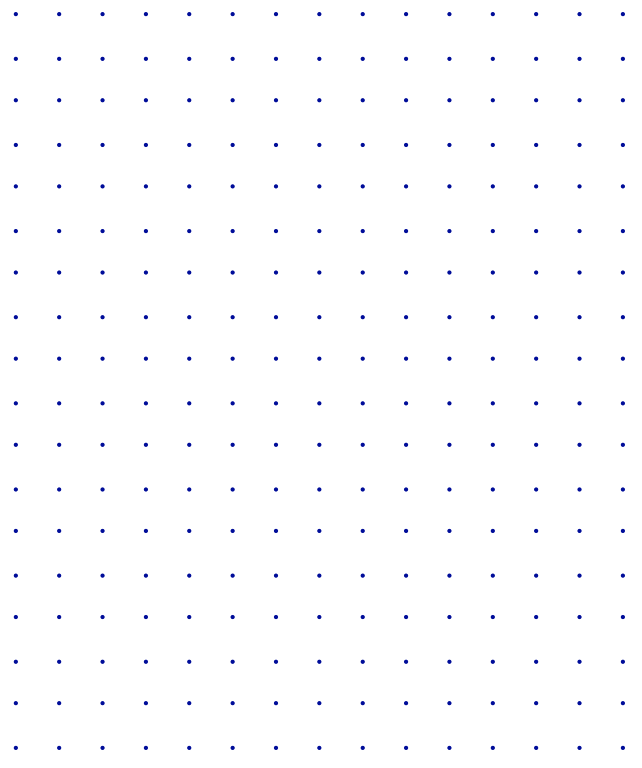
This pattern is drawn by a Shadertoy shader. Its source:

```glsl
// Grid of small navy dots on white, with rows drawn together in loose pairs.

// Signed offset to the nearest centre in an endless repeat
vec2 repeatCell(vec2 p, vec2 pitch) {
    return (fract(p / pitch + 0.5) - 0.5) * pitch;
}

// Distance to the nearest dot; each cell holds two mirrored rows
float dotDistance(vec2 p) {
    vec2 cell = repeatCell(p - vec2(0.0206, 0.0475), vec2(0.05646, 0.11215));
    cell.y = abs(cell.y) - 0.0291;
    return length(cell) - 0.0027;
}

void mainImage(out vec4 fragColor, in vec2 fragCoord) {
    // Units of canvas height, measured down from the top left
    vec2 p = vec2(fragCoord.x, iResolution.y - fragCoord.y) / iResolution.y;

    // Dots with an edge one pixel wide
    float pixel = 1.0 / iResolution.y;
    float ink = 1.0 - smoothstep(-0.6 * pixel, 0.6 * pixel, dotDistance(p));

    vec3 paper = vec3(1.0);
    vec3 navy = vec3(0.0, 0.05, 0.6);
    fragColor = vec4(mix(paper, navy, ink), 1.0);
}
```
